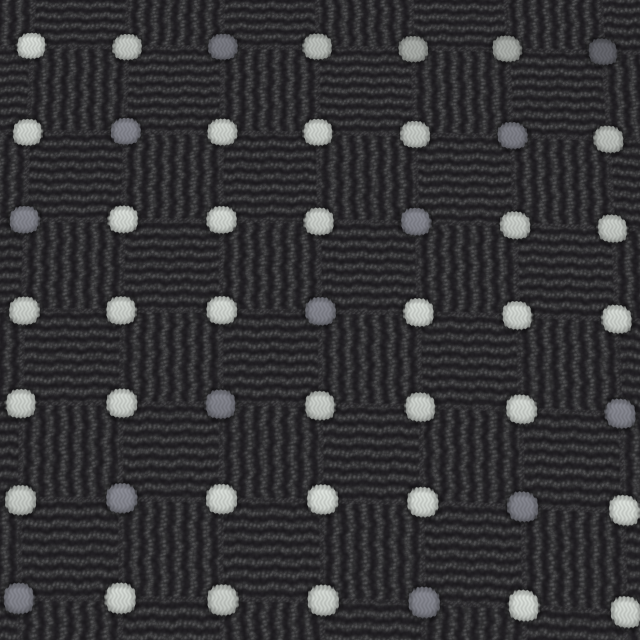
Give the GLSL for this texture, as a Shadertoy shader.

```glsl
#define DOT_RADIUS 0.152
#define RIBS_DOWN 7.0
#define RIBS_ACROSS 8.0
#define TICKS 23.0
#define SEAM_WIDTH 0.035
#define VALLEY vec3(0.115, 0.108, 0.122)
#define BODY vec3(0.192, 0.192, 0.198)
#define THREAD vec3(0.33, 0.33, 0.335)
#define SILVER vec3(0.81, 0.83, 0.81)
#define SLATE vec3(0.51, 0.515, 0.55)

const float TAU = 6.2831853;

vec2 hash2(vec2 p) {
    vec3 q = fract(p.xyx * vec3(0.1031, 0.1030, 0.0973));
    q += dot(q, q.yzx + 33.33);
    return fract((q.xx + q.yz) * q.zy);
}

// Distance to the nearest scattered point
float cellular(vec2 p) {
    vec2 cell = floor(p), f = fract(p);
    float nearest = 2.0;
    for (int y = -1; y <= 1; y++)
        for (int x = -1; x <= 1; x++) {
            vec2 o = vec2(x, y);
            nearest = min(nearest, length(o + hash2(cell + o) - f));
        }
    return nearest;
}

// Slightly stretched cloth: whole numbers fall on the dots, rows count downward
vec2 clothCoords(vec2 uv) {
    float v = 1.0 - uv.y;
    float spacing = 0.1475 + 0.0185 * v - 0.0081 * v * v;
    float column = 3.0 + (uv.x - 0.4955 - 0.009 * v) / spacing;
    float sag = (0.008 + 0.016 * v) * uv.x * uv.x * uv.x;
    float d = v - 0.0755 - sag + 0.002;
    return vec2(column, d * (7.591 - 0.73 * d));
}

// Checkerboard of ribbed squares
vec3 weave(vec2 p) {
    vec2 cell = floor(p), f = fract(p);
    bool upright = mod(cell.x + cell.y, 2.0) < 0.5;
    vec2 rib = upright ? f.yx : f;    // x runs along the rib, y across it
    float count = upright ? RIBS_DOWN : RIBS_ACROSS;
    float wobble = 0.07 * sin(TAU * rib.x * 3.0 + cell.x * 2.1)
                 + 0.06 * sin(TAU * rib.x * 7.3 + cell.y * 1.7 + rib.y * 9.0);
    float phase = rib.y * count + wobble;
    float swell = 0.5 + 0.5 * cos(TAU * phase);

    // Slanted stitches on the crest, broken up by flecks
    float tick = 0.5 + 0.5 * sin(TAU * (rib.x * TICKS + phase * 0.8));
    float fleck = 1.0 - smoothstep(0.15, 0.85, cellular(p * 26.0));
    float glint = swell * swell * mix(0.25, 1.0, tick) * (0.25 + 0.75 * fleck);

    // Stitched seam between squares
    vec2 edge = min(f, 1.0 - f);
    float seam = 1.0 - smoothstep(0.3 * SEAM_WIDTH, SEAM_WIDTH, min(edge.x, edge.y));
    float stitch = 0.5 + 0.5 * sin(TAU * TICKS * (p.x + p.y));
    glint = mix(glint, 0.2 + 0.5 * stitch * fleck, seam * 0.75);

    vec3 color = mix(VALLEY, BODY, mix(swell, 0.4, seam));
    color = mix(color, THREAD, glint * 0.75);
    return color * (0.91 + 0.18 * fleck);
}

void mainImage(out vec4 fragColor, in vec2 fragCoord) {
    vec2 uv = fragCoord / iResolution.xy;
    vec2 p = clothCoords(uv);
    float pixel = 7.0 / min(iResolution.x, iResolution.y);
    vec3 color = weave(p);

    // Rounded satin dot with a ragged thread edge
    vec2 id = floor(p + 0.5), q = p - id;
    vec2 variation = hash2(id + 17.0);
    q += (variation - 0.5) * 0.025;
    vec2 a = pow(abs(q), vec2(2.4));
    float dist = pow(a.x + a.y, 1.0 / 2.4) - DOT_RADIUS;
    dist += 0.005 * sin(q.x * 150.0 + variation.x * TAU) + 0.004 * sin(q.y * 95.0);

    // Every fourth diagonal is slate
    bool slate = mod(id.x + id.y, 4.0) == 2.0;
    vec3 satin = slate ? SLATE : SILVER;
    float depth = clamp(-dist / DOT_RADIUS, 0.0, 1.0);
    satin *= mix(0.76, 1.0, smoothstep(0.0, 0.45, depth));
    satin *= 0.95 + 0.08 * variation.y - 0.35 * q.y;
    satin *= 0.97 + 0.05 * sin(q.x * 160.0 + 2.0 * sin(q.y * 60.0));

    // Soft shadow, then the dot, dimmer toward the top right
    color *= 1.0 - 0.35 * (1.0 - smoothstep(0.0, 0.06, dist));
    satin *= 1.0 - 0.5 * uv.x * pow(uv.y, 8.0);
    color = mix(color, satin, 1.0 - smoothstep(-pixel, pixel, dist));
    fragColor = vec4(color, 1.0);
}
```
